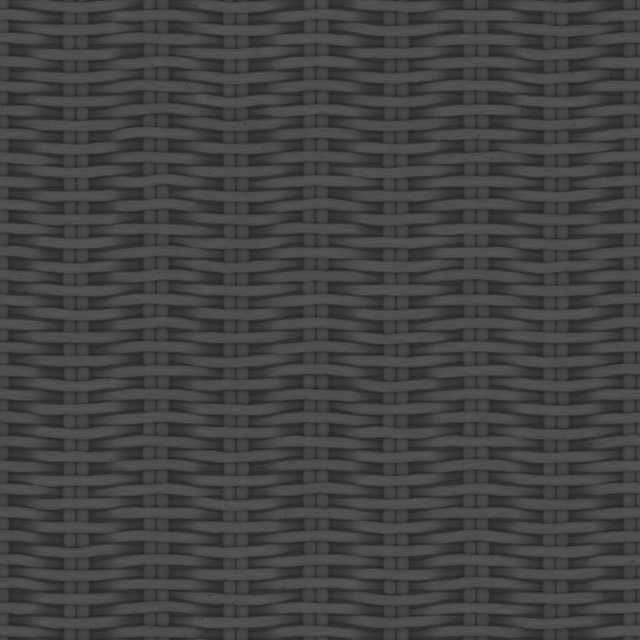
This texture is drawn by a three.js fragment shader. Its source:

```glsl
// Dark grey wicker: pairs of upright stakes with thin canes woven over and under.
// Canes alternate by row parity; a cosine across the stakes gives their depth and bend.
// Layers run back to front: gap, hind canes, stake pairs, front canes, grain.
varying vec2 vUv;

const float PI = 3.14159265;
const float STAKES = 8.0;          // stake pairs across
const float ROWS = 27.0;           // front canes down each stake
const float STAKE_PHASE = 0.95;    // first stake, in stake spacings
const float CANE_PHASE = 0.3;      // first cane, in row heights
const float BEND = 0.085;          // rise and fall of a cane as it weaves
const float WOBBLE = 0.10;         // hand-made unevenness of the canes
const float FRAY = 0.035;          // small roughness of the cane edges
const float FRONT_HALF = 0.225;    // half thickness of a cane in front
const float HIND_HALF = 0.14;      // half thickness of a cane behind
const float STAKE_OFFSET = 0.28;   // centre of each stake from the pair's axis
const vec2 STAKE_HALF = vec2(0.26, 0.31);
const float STAKE_ROUND = 0.19;    // corner radius of the stake bulges
const float SOFT = 0.055;          // edge softness, in row heights
const vec3 GAP_COLOUR = vec3(0.207);
const vec3 HIND_COLOUR = vec3(0.216);
const vec3 STAKE_COLOUR = vec3(0.280);
const vec3 CANE_COLOUR = vec3(0.316);

float hash(vec2 p) {
  return fract(sin(dot(p, vec2(127.1, 311.7))) * 43758.5453);
}

float noise(vec2 p) {
  vec2 i = floor(p);
  vec2 f = fract(p);
  f = f * f * (3.0 - 2.0 * f);
  return mix(mix(hash(i), hash(i + vec2(1.0, 0.0)), f.x),
             mix(hash(i + vec2(0.0, 1.0)), hash(i + 1.0), f.x), f.y);
}

float coverage(float d) {
  return 1.0 - smoothstep(-SOFT, SOFT, d);
}

// Centre row of the nearest cane with the given parity
float nearestRow(float y, float parity) {
  return 2.0 * floor(y - CANE_PHASE - 0.5 * parity + 0.5) + parity;
}

// One cane; depth runs from -1 behind a stake to 1 in front of it
vec3 drawCane(vec3 under, vec2 p, float parity, float depth) {
  float row = nearestRow(p.y, parity);
  float id = mod(row, 2.0 * ROWS);
  float span = floor((p.x + parity) * 0.5);   // changes where the cane is hidden
  float wander = noise(vec2(p.x * 2.6, id * 7.0)) - 0.5;
  float y = p.y - CANE_PHASE - 0.5 * row - WOBBLE * wander;

  float halfWidth = mix(HIND_HALF, FRONT_HALF, smoothstep(-1.0, 0.5, depth));
  float edge = sign(y);
  halfWidth += FRAY * (noise(vec2(p.x * 7.0, id * 3.0 + edge * 70.0 + 90.0)) - 0.5);
  float d = abs(y) - halfWidth;
  float across = clamp(y / halfWidth, -1.0, 1.0);

  // Contact shadow, then the rounded cane fading towards its hidden ends
  float shadow = 0.13 * smoothstep(0.0, 0.5, abs(depth));
  under *= 1.0 - shadow * (1.0 - smoothstep(0.0, 0.14, d));
  float jitter = 0.35 * (hash(vec2(span, id)) - 0.5);
  float lit = smoothstep(-0.85, 0.25, depth + jitter * (1.0 - depth));
  float roundness = mix(0.86, 1.0, sqrt(1.0 - across * across));
  vec3 colour = mix(HIND_COLOUR, CANE_COLOUR, lit) * roundness;
  colour *= 0.985 + 0.03 * hash(vec2(id, span + 9.0));

  // Lengthwise fibres and a few short dark nicks
  float fibre = noise(vec2(p.x * 8.0 + id * 5.1, y * 19.0 + id * 3.0)) - 0.5;
  float nick = smoothstep(0.86, 0.95, noise(vec2(p.x * 26.0, y * 11.0 + id * 13.0)));
  nick *= smoothstep(0.6, 0.8, noise(vec2(p.x * 2.0 + 31.0, id * 1.7)));
  colour *= 1.0 + 0.10 * fibre - 0.18 * nick;
  return mix(under, colour, coverage(d));
}

// A pair of stakes, bulging in the opening between two front canes
vec3 drawStakes(vec3 under, vec2 p, float hindParity) {
  float stake = mod(floor(p.x + 0.5), STAKES);
  float row = nearestRow(p.y, hindParity);
  float id = mod(row, 2.0 * ROWS);
  float x = (fract(p.x + 0.5) - 0.5) * ROWS / STAKES;
  x += 0.07 * (noise(vec2(stake * 9.0, p.y * 0.8)) - 0.5);
  float side = x < 0.0 ? -1.0 : 1.0;
  vec2 local = vec2(abs(x) - STAKE_OFFSET, p.y - CANE_PHASE - 0.5 * row);

  vec2 q = abs(local) - STAKE_HALF + STAKE_ROUND;
  float d = length(max(q, 0.0)) + min(max(q.x, q.y), 0.0) - STAKE_ROUND;
  vec2 bulge = clamp(local / STAKE_HALF, -1.0, 1.0);
  float roundness = mix(0.84, 1.0, sqrt(1.0 - bulge.x * bulge.x));
  roundness *= 1.0 - 0.12 * bulge.y * bulge.y;
  float tone = 0.975 + 0.05 * hash(vec2(stake + 3.0 * side, id));
  tone += 0.06 * (noise(vec2(x * 15.0 + stake * 7.0, p.y * 5.0)) - 0.5);

  under *= mix(0.90, 1.0, smoothstep(0.0, 0.35, d));
  return mix(under, STAKE_COLOUR * roundness * tone, coverage(d));
}

void main() {
  vec2 p = vec2(vUv.x * STAKES - STAKE_PHASE, vUv.y * ROWS);
  float weave = cos(PI * p.x);
  p.y += BEND * weave;                       // straightens the woven rows
  float frontParity = step(0.0, weave);
  float hindParity = 1.0 - frontParity;

  vec3 colour = GAP_COLOUR;
  colour = drawCane(colour, p, hindParity, -abs(weave));
  colour = drawStakes(colour, p, hindParity);
  colour = drawCane(colour, p, frontParity, abs(weave));

  // Fine grain and faint mottling over everything
  colour *= 1.0 + 0.05 * (noise(vUv * 380.0) - 0.5);
  colour *= 1.0 + 0.02 * (noise(vUv * 11.0) - 0.5);
  gl_FragColor = vec4(colour, 1.0);
}
```
